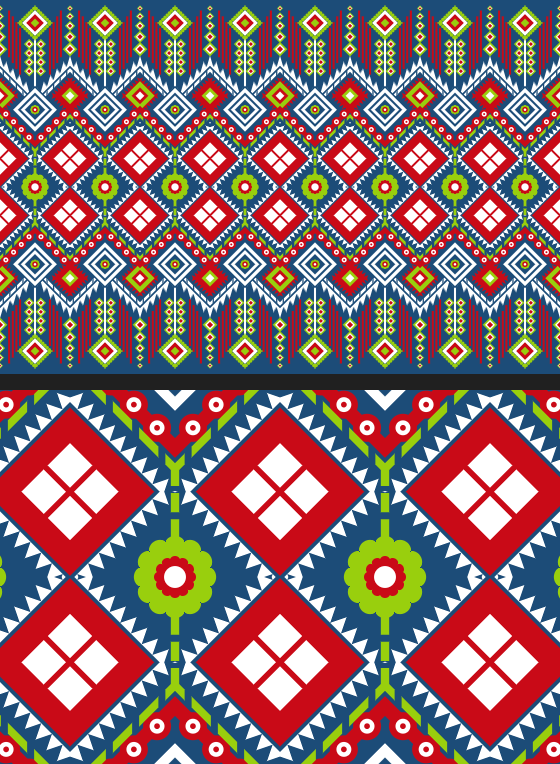
Top: the whole. Bottom: its middle third, enlarged.
Reproduce this pattern procedurally as a WebGL 2 fragment shader.

```glsl
#version 300 es
precision highp float;
// Mirrored folk textile border: eight repeats across, reflected about the
// horizontal centre line. Each half is folded into one motif and built from
// layered diamonds, sawtooth edges, dashes, beads and scalloped flowers.

uniform vec2 u_resolution;
out vec4 fragColor;

const vec3 BLUE  = vec3(0.11, 0.30, 0.47);
const vec3 WHITE = vec3(1.0);
const vec3 RED   = vec3(0.79, 0.04, 0.09);
const vec3 GREEN = vec3(0.60, 0.81, 0.05);
const float REPEATS = 8.0;
const float TILE = 96.0;          // cloth units per repeat
const float HALF_HEIGHT = 256.0;  // from outer edge to mirror line

// Diamond distance, r is the half diagonal
float diamond(vec2 p, float r) {
    return (abs(p.x) + abs(p.y) - r) * 0.7071;
}

float box(vec2 p, vec2 halfSize) {
    vec2 d = abs(p) - halfSize;
    return max(d.x, d.y);
}

// Signed offset to the nearest multiple of a period
float nearest(float x, float period) {
    return x - period * floor(x / period + 0.5);
}

// Row of triangles rising from height 0
float teeth(float along, float h, float period, float height) {
    float side = abs(nearest(along, period)) - 0.5 * period * (1.0 - h / height);
    return max(side, -h) * 0.7071;
}

float flower(vec2 p, float r, float petals) {
    float lobe = abs(cos(0.5 * petals * atan(p.y, p.x)));
    return length(p) - r * (0.86 + 0.14 * sqrt(lobe));
}

void paint(inout vec3 col, vec3 ink, float d, float px) {
    col = mix(col, ink, clamp(0.5 - d / px, 0.0, 1.0));
}

// Three nested diamonds
void gem(inout vec3 col, vec2 p, vec3 sizes, vec3 a, vec3 b, vec3 c, float px) {
    paint(col, a, diamond(p, sizes.x), px);
    paint(col, b, diamond(p, sizes.y), px);
    paint(col, c, diamond(p, sizes.z), px);
}

void main() {
    float px = REPEATS * TILE / u_resolution.x;
    float x = gl_FragCoord.x * px;
    float y = HALF_HEIGHT - abs(gl_FragCoord.y - 0.5 * u_resolution.y) * px;
    float u = abs(nearest(x, TILE));                    // fold to half a tile
    bool greenTile = mod(floor(x / TILE + 0.5), 2.0) < 0.5;
    float slope = y - u;                                // constant along chevrons
    float side = 0.5 * TILE - u;                        // distance to tile border
    vec3 col = BLUE;

    // Hanging red bars, staggered
    for (int i = 0; i < 4; i++) {
        float f = float(i);
        paint(col, RED, box(vec2(u - 12.5 - 5.0 * f, y - 46.0 - 8.0 * f), vec2(1.4, 32.0)), px);
    }
    // Growing column of gems, and the gems beside the stem
    for (int i = 0; i < 5; i++) {
        float f = float(i);
        float s = 4.0 + 1.5 * f;
        gem(col, vec2(u, y - 11.0 - f * (10.0 + f)), s * vec3(1.0, 0.68, 0.42), GREEN, WHITE, RED, px);
    }
    for (int i = 0; i < 4; i++) {
        vec2 p = vec2(u - 40.0, y - 60.0 - 12.4 * float(i));
        gem(col, p, vec3(7.2, 4.6, 2.8), GREEN, WHITE, RED, px);
    }
    paint(col, WHITE, box(vec2(side, y - 86.0), vec2(1.4, 34.0)), px);

    // Beaded diamond at the head of the stem
    vec2 head = vec2(side, y - 31.0);
    float ring = abs(head.x) + abs(head.y) - 21.0;
    float bead = nearest(abs(head.x) - abs(head.y), 6.0);
    paint(col, GREEN, length(vec2(ring, bead)) * 0.7071 - 2.5, px);
    gem(col, head, vec3(17.5, 12.0, 6.0), WHITE, RED, GREEN, px);

    // White sawtooth chevron with a dashed line under it
    paint(col, WHITE, teeth(u, 87.0 - slope, 9.0, 11.0), px);
    paint(col, WHITE, (abs(slope - 88.0) - 1.6) * 0.7071, px);
    paint(col, WHITE, max((abs(slope - 95.5) - 2.4) * 0.7071, abs(nearest(u, 9.0)) - 3.6), px);

    // Jagged medallion, alternating between two colourings
    vec2 med = vec2(u, y - 131.0);
    float edge = abs(med.x) + abs(med.y) - 21.0;
    paint(col, RED, teeth(abs(med.x) - abs(med.y), edge, 7.0, 8.0), px);
    gem(col, med, vec3(22.0, 20.0, 11.5), RED, greenTile ? GREEN : RED, greenTile ? RED : GREEN, px);
    paint(col, WHITE, diamond(med, 6.0), px);

    // Ringed white diamond with a small flower
    vec2 ringed = vec2(side, y - 150.0);
    gem(col, ringed, vec3(33.0, 30.0, 23.5), BLUE, WHITE, BLUE, px);
    gem(col, ringed, vec3(19.5, 14.0, 0.0), WHITE, BLUE, BLUE, px);
    paint(col, GREEN, flower(ringed, 6.5, 8.0), px);
    paint(col, RED, length(ringed) - 3.8, px);
    paint(col, WHITE, length(ringed) - 1.7, px);

    // Red beads on a chevron, with green dashes below
    paint(col, RED, (abs(slope - 149.0) - 4.5) * 0.7071, px);
    for (int i = 0; i < 4; i++) {
        float along = 8.0 + 10.6 * float(i);
        float r = length(vec2(u - along, y - 148.0 - along));
        paint(col, RED, r - 6.4, px);
        paint(col, WHITE, r - 3.4, px);
        paint(col, RED, r - 1.3, px);
    }
    paint(col, GREEN, max((abs(slope - 158.5) - 2.5) * 0.7071, abs(nearest(side, 12.0)) - 4.4), px);
    // Large toothed diamond with four white panes
    vec2 big = vec2(u, y - 217.0);
    float rim = abs(big.x) + abs(big.y) - 41.0;
    paint(col, WHITE, teeth(abs(big.x) - abs(big.y), rim, 9.8, 10.0), px);
    paint(col, RED, diamond(big, 38.5), px);
    vec2 pane = abs(vec2(big.x + big.y, big.x - big.y)) * 0.7071;
    paint(col, WHITE, box(pane - 8.5, vec2(7.2)), px);

    // Dashed green stalk and scalloped flower on the mirror line
    float stalk = max(box(vec2(side, y - 222.0), vec2(1.9, 17.0)), abs(nearest(y - 210.0, 12.0)) - 4.4);
    paint(col, GREEN, stalk, px);
    vec2 bloom = vec2(side, y - HALF_HEIGHT);
    paint(col, GREEN, flower(bloom, 18.8, 12.0), px);
    paint(col, RED, flower(bloom, 9.6, 12.0), px);
    paint(col, WHITE, length(bloom) - 5.0, px);
    fragColor = vec4(col, 1.0);
}
```
